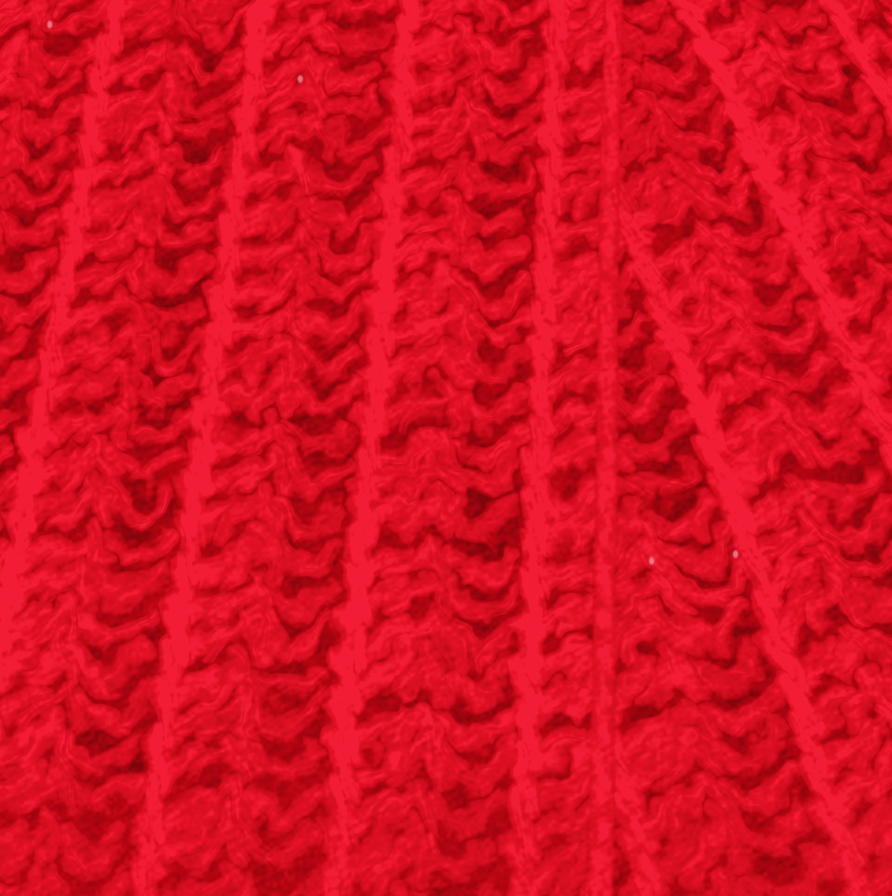
Reproduce this texture procedurally as a WebGL 2 fragment shader.

```glsl
#version 300 es
precision highp float;
// Red ribbed knitting: two fans of ribs meet at a raised, nearly upright seam.
// Each rib is a column of stitch rows; every row is a few short yarn strands,
// drawn as domed capsules, shaded through a ramp of reds with fibre noise.
uniform vec2 u_resolution;
out vec4 fragColor;

const float RIB_WIDTH = 4.4; // rib width in units of one stitch row

float hash(vec2 p) {
  vec3 q = fract(vec3(p.xyx) * 0.1031);
  q += dot(q, q.yzx + 33.33);
  return fract((q.x + q.y) * q.z);
}

float noise(vec2 p) {
  vec2 i = floor(p), f = fract(p);
  f = f * f * (3.0 - 2.0 * f);
  return mix(mix(hash(i), hash(i + vec2(1, 0)), f.x),
             mix(hash(i + vec2(0, 1)), hash(i + vec2(1, 1)), f.x), f.y);
}

vec2 noise2(vec2 p) {
  return vec2(noise(p), noise(p + 40.0)) - 0.5;
}

// Height of a bowed yarn from a to b, with oblique plies along it
float strand(vec2 p, vec2 a, vec2 b, float radius, float bow, float seed) {
  vec2 d = b - a;
  float t = clamp(dot(p - a, d) / dot(d, d), 0.0, 1.0);
  p.y += bow * 4.0 * t * (1.0 - t);
  vec2 off = (p - a - d * t) / radius;
  float dome = max(1.0 - dot(off, off), 0.0);
  float side = dot(off, normalize(vec2(-d.y, d.x)));
  float ply = noise(vec2(t * length(d) * 3.0 + side * 1.5, side * 4.0) + seed * 91.0);
  return dome * (0.62 + 0.56 * ply + 0.16 * off.y + 0.2 * fract(seed * 7.0));
}

// Tallest strand at p; p.x crosses the ribs, p.y counts stitch rows
float knit(vec2 p, float seed) {
  float rib = floor(p.x / RIB_WIDTH), row = floor(p.y);
  float height = 0.0;
  for (int c = 0; c < 2; c++) {
    for (int j = -1; j < 2; j++) {
      vec2 id = vec2(rib + float(c), row + float(j));
      vec2 q = p - id * vec2(RIB_WIDTH, 1.0);
      float h = hash(id + seed + 50.0);
      float k = hash(id.yx + seed + 83.0);
      vec2 shift = vec2(h - 0.5, k - 0.5) * vec2(0.4, 0.4);
      // Twisted ridge
      height = max(height, 1.15 * strand(q, vec2(-0.17, 1.1), vec2(0.2, -0.1) + shift * 0.3, 0.36, 0.0, h));
      if (c > 0) continue;
      q -= shift;
      // Two slanted legs, then a knot in the furrow
      height = max(height, strand(q, vec2(0.4, 0.2), vec2(1.15, 0.5 + 0.3 * k), 0.4, 0.0, k));
      height = max(height, strand(q, vec2(1.05, 0.1), vec2(1.8, 0.65 + 0.3 * h), 0.37, -0.05, h * k));
      height = max(height, strand(q, vec2(1.8, 1.0), vec2(2.25, 0.25 - 0.2 * h), 0.36, 0.0, h + k));
      // Sagging loop made of two crossing halves
      height = max(height, strand(q, vec2(2.3, 0.75), vec2(3.15, 0.35 - 0.3 * k), 0.36, 0.14, h + 0.4));
      height = max(height, strand(q, vec2(2.95, 0.2), vec2(3.8, 0.75 + 0.25 * h), 0.37, 0.12, k + 0.7));
    }
  }
  return height;
}

// Stitch row number, growing faster toward the far (upper) end
float rowAt(float y) {
  return 19.0 * y + 4.0 * y * y;
}

// Rib coordinates of a fan whose ridge lies at x = ridge
vec2 fan(vec2 uv, float ridge, float spacing, float skew) {
  return vec2((uv.x - ridge) / spacing * RIB_WIDTH, rowAt(uv.y + skew * (uv.x - 0.68)));
}

vec3 redRamp(float tone) {
  vec3 shades[6] = vec3[6](vec3(0.48, 0.02, 0.04), vec3(0.62, 0.02, 0.06), vec3(0.72, 0.02, 0.07),
                           vec3(0.81, 0.05, 0.12), vec3(0.88, 0.06, 0.14), vec3(0.95, 0.11, 0.21));
  vec3 color = shades[0];
  for (int i = 1; i < 6; i++)
    color = mix(color, shades[i], clamp(tone * 5.0 - float(i - 1), 0.0, 1.0));
  return color;
}

// Sparse pale specks of lint
float lint(vec2 uv, float cells) {
  vec2 id = floor(uv * cells), f = fract(uv * cells) - 0.5;
  vec2 center = vec2(hash(id + 7.0), hash(id + 19.0)) * 0.6 - 0.3;
  float dotMask = 1.0 - smoothstep(0.02, 0.06, length((f - center) * vec2(1.0, 0.7)));
  return dotMask * step(0.98, hash(id + 31.0));
}

void main() {
  vec2 uv = gl_FragCoord.xy / u_resolution;
  float y = uv.y;
  float seamX = 0.672 + 0.015 * y + 0.003 * (noise(vec2(y * 9.0, 2.0)) - 0.5);
  float fromSeam = uv.x - seamX;
  bool onRight = fromSeam > 0.0;

  // Left fan leans gently, right fan spreads steeply from the seam
  vec2 p = onRight ? fan(uv, 0.96 - 0.36 * y + 0.08 * y * (1.0 - y), mix(0.235, 0.165, y), -0.18)
                   : fan(uv, 0.584 + 0.04 * y, mix(0.212, 0.165, y), 0.05);
  float across = fract(p.x / RIB_WIDTH);
  float inRib = smoothstep(0.04, 0.2, across) * (1.0 - smoothstep(0.85, 0.97, across));
  p += mix(0.2, 0.5, inRib) * noise2(p * 1.2) + mix(0.1, 0.3, inRib) * noise2(p * 3.1 + 9.0);
  float height = knit(p, onRight ? 37.0 : 0.0);

  // Tone: yarn relief over a tangled under layer, furrow shade, uneven light
  float under = 0.1 + 0.36 * noise(p * vec2(1.6, 2.6) + 70.0);
  float tone = 0.1 + 0.66 * max(height, under) + 0.1 * smoothstep(0.1, 0.6, height);
  tone -= 0.07 * smoothstep(0.35, 0.6, across) * inRib;
  tone += 0.13 * (1.0 - inRib);
  tone += 0.1 * (noise(uv * 6.0) - 0.5);
  tone = mix(tone, 0.56, 0.3 * (1.0 - smoothstep(0.0, 0.2, y)));
  if (onRight) tone -= 0.12 * exp(-fromSeam * 28.0);

  // Seam cord
  float halfWidth = 0.015 - 0.004 * y;
  float s = fromSeam / halfWidth;
  float cord = 0.93 - 0.3 * s * s + 0.3 * (noise(vec2(s * 2.5 + y * 30.0, y * 55.0)) - 0.5);
  tone = mix(tone, cord, 1.0 - smoothstep(0.7, 1.15, abs(s)));

  // Fuzzy fibres: oblique hairs and fine grain
  vec2 hair = vec2(uv.x + uv.y * 0.5, uv.y - uv.x * 0.5);
  tone += 0.24 * (noise(hair * vec2(75.0, 190.0)) - 0.5) + 0.2 * (noise(uv * 240.0) - 0.5);
  vec3 color = mix(redRamp(tone), vec3(0.93, 0.62, 0.66), 0.7 * lint(uv, 14.0));
  fragColor = vec4(color, 1.0);
}
```
